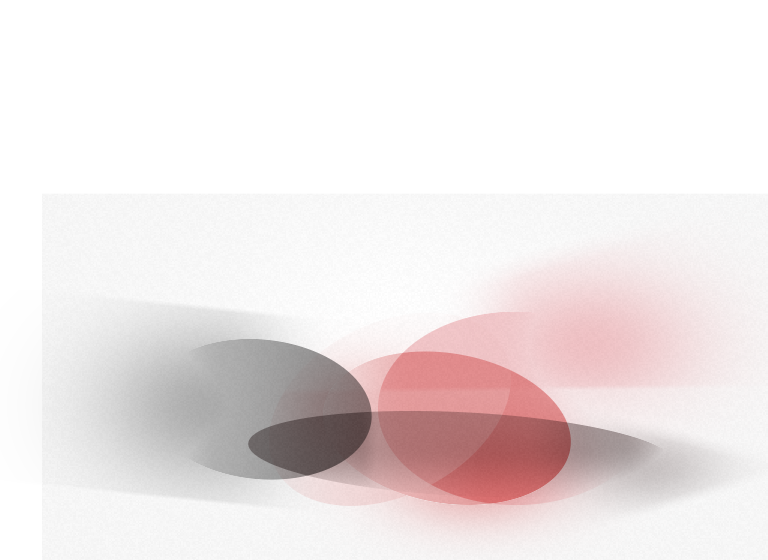
Write a WebGL 2 fragment shader that draws this background.

```glsl
#version 300 es
precision highp float;
// Translucent grey and red ellipses with soft trails on a grainy pale panel.
uniform vec2 u_resolution;
out vec4 outColor;

const vec2 CANVAS = vec2(7.68, 5.61);
const vec3 PINK = vec3(0.90, 0.58, 0.60);
const vec3 RED = vec3(0.83, 0.35, 0.35);
const vec3 VEIL = vec3(0.91, 0.71, 0.71);
const vec3 GREY = vec3(0.57);
const vec3 UMBER = vec3(0.60, 0.56, 0.56);

float hash(vec2 p) {
  return fract(sin(dot(p, vec2(12.9898, 78.233))) * 43758.5453);
}

// Approximate signed distance to a rotated ellipse
float ellipse(vec2 p, vec2 center, vec2 radii, float angle) {
  float c = cos(angle), s = sin(angle);
  vec2 q = mat2(c, -s, s, c) * (p - center);
  float k = length(q / radii);
  return k * (k - 1.0) / max(length(q / (radii * radii)), 1e-4);
}

float fill(float d, float pixel) {
  return clamp(0.5 - d / pixel, 0.0, 1.0);
}

float glow(vec2 p, vec2 center, vec2 radii) {
  vec2 q = (p - center) / radii;
  return exp(-dot(q, q));
}

// Coverage below a sloped line through a point
float below(vec2 p, vec2 start, float slope, float blur) {
  return fill(p.y - start.y - slope * (p.x - start.x), blur);
}

float ramp(float a, float b, float x) {
  float t = clamp((x - a) / (b - a), 0.0, 1.0);
  return t * t * (3.0 - 2.0 * t);
}

vec3 shade(vec3 base, vec3 tint, float amount) {
  return base * mix(vec3(1.0), tint, amount);
}

void main() {
  vec2 uv = gl_FragCoord.xy / u_resolution;
  vec2 p = uv * CANVAS;
  float pixel = CANVAS.x / u_resolution.x;

  // Pale panel, brighter in the middle
  float panel = fill(0.42 - p.x, pixel) * fill(p.y - 3.67, pixel);
  float tone = 0.965 + 0.027 * glow(p, vec2(4.0, 2.3), vec2(1.8, 1.2));
  vec3 col = mix(vec3(1.0), vec3(tone), panel);

  // Shape masks
  float disc = fill(ellipse(p, vec2(2.60, 1.51), vec2(1.12, 0.70), -0.10), pixel);
  float rose = fill(ellipse(p, vec2(5.16, 1.52), vec2(1.38, 0.97), 0.0), pixel);
  float ruby = fill(ellipse(p, vec2(4.47, 1.32), vec2(1.25, 0.75), -0.17), pixel);
  float veil = fill(ellipse(p, vec2(3.90, 1.51), vec2(1.29, 0.86), 0.48), pixel);
  float lens = fill(ellipse(p, vec2(4.63, 1.06), vec2(2.15, 0.42), -0.05), pixel);
  float seam = below(p, vec2(3.8, 1.70), 0.012, 0.05);

  // Rose ellipse and its trail to the upper right
  float trail = 0.56 * glow(p, vec2(5.85, 2.15), vec2(1.15, 0.75));
  trail *= ramp(4.3, 5.3, p.x) * below(p, vec2(4.7, 2.81), 0.28, 0.25);
  trail *= mix(1.0, 0.55, seam);
  float body = rose * 0.52 * ramp(6.5, 4.9, p.x) * mix(1.0, 0.8, seam);
  col = mix(col, PINK, max(trail, body));

  // Red ellipse with blurred left and lower sides
  float haze = 0.30 * glow(p, vec2(3.65, 1.50), vec2(0.55, 0.42));
  haze = max(haze, 0.42 * glow(p, vec2(4.75, 0.76), vec2(0.85, 0.42)));
  float depth = mix(0.60, 0.82, ramp(1.7, 0.8, p.y) * ramp(3.8, 5.0, p.x));
  depth *= ramp(2.9, 4.1, p.x) * mix(0.7, 1.0, rose);
  col = mix(col, RED, max(haze * (1.0 - ruby), ruby * depth));

  // Light veil, strongest under the seam
  float cover = mix(0.16, 0.40, seam) * ramp(2.2, 3.5, p.x) * ramp(2.9, 1.6, p.y);
  col = mix(col, VEIL, veil * max(cover, 0.12 * ramp(4.2, 4.8, p.x)));

  // Grey ellipse and its trail to the left
  float smear = 0.72 * glow(p, vec2(2.15, 1.55), vec2(1.12, 0.82));
  smear *= below(p, vec2(0.8, 2.66), -0.104, 0.05);
  smear *= 1.0 - below(p, vec2(0.4, 0.76), -0.10, 0.04);
  smear *= ramp(3.5, 2.2, p.x);
  float solid = disc * mix(0.62, 1.0, ramp(1.7, 3.6, p.x)) * ramp(1.2, 2.2, p.x);
  col = shade(col, GREY, max(smear, solid));

  // Dark lens fading downward, with a shadow at its right tip
  float fade = ramp(0.50, 1.15, p.y) * ramp(7.0, 6.2, p.x);
  float strength = mix(0.85, 0.58, ramp(3.6, 3.8, p.x) * ramp(5.9, 5.2, p.x));
  fade = mix(fade, 1.0, disc);
  float shadow = 0.48 * glow(p, vec2(6.45, 0.92), vec2(0.75, 0.36));
  shadow *= below(p, vec2(6.5, 1.31), -0.26, 0.15);
  shadow *= 1.0 - below(p, vec2(6.0, 0.36), 0.30, 0.12);
  col = shade(col, UMBER, max(shadow, lens * fade * strength));

  // Fine grain
  float grain = hash(floor(uv * vec2(512.0, 374.0))) - 0.5;
  col += panel * 0.022 * grain;
  outColor = vec4(clamp(col, 0.0, 1.0), 1.0);
}
```
